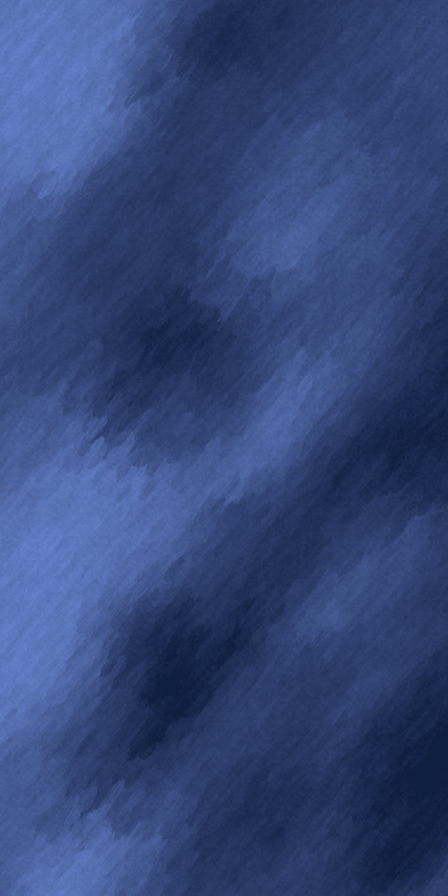
A Shadertoy shader for this background:

```glsl
// Draws a moody blue painted backdrop of slanted, ragged, layered brush strokes.

const float STROKE_ANGLE = 0.86;
const vec3 DEEP_NAVY  = vec3(0.06, 0.12, 0.25);
const vec3 SLATE_BLUE = vec3(0.20, 0.27, 0.46);
const vec3 PALE_BLUE  = vec3(0.38, 0.49, 0.77);

float hash(vec2 p) {
    return fract(sin(dot(p, vec2(127.1, 311.7))) * 43758.5453);
}

float valueNoise(vec2 p) {
    vec2 cell = floor(p);
    vec2 f = fract(p);
    f = f * f * (3.0 - 2.0 * f);
    float low  = mix(hash(cell), hash(cell + vec2(1, 0)), f.x);
    float high = mix(hash(cell + vec2(0, 1)), hash(cell + vec2(1, 1)), f.x);
    return mix(low, high, f.y);
}

float fbm(vec2 p) {
    float sum = 0.0, weight = 0.5;
    for (int i = 0; i < 4; i++) {
        sum += weight * valueNoise(p);
        p = p * 2.03 + 17.3;
        weight *= 0.5;
    }
    return sum;
}

// Canvas position to stroke frame: x runs along the strokes, y across.
vec2 toStroke(vec2 p, float angle) {
    float c = cos(angle), s = sin(angle);
    return vec2(c * p.x + s * p.y, c * p.y - s * p.x);
}

// Soft elongated patch of light or shade.
float patchAt(vec2 p, vec2 center, vec2 radius) {
    vec2 d = toStroke(p - center, STROKE_ANGLE) / radius;
    return exp(-dot(d, d));
}

// Raises contrast and rolls the lights off gently.
float gradeTone(float tone, float contrast) {
    tone = 0.44 + contrast * (tone - 0.47);
    float knee = max(tone - 0.8, 0.0);
    return min(tone, 0.8) + 0.18 * (1.0 - exp(-knee / 0.18));
}

// Broad tone of the painting: 0 is deep navy, 1 is pale blue.
float toneAt(vec2 p) {
    vec2 q = toStroke(p, STROKE_ANGLE);
    float cloud = fbm(q * vec2(3.5, 6.5) + 4.0) - 0.47;
    p += 0.09 * (vec2(valueNoise(q * 6.0), valueNoise(q * 6.0 + 31.0)) - 0.5);

    float tone = mix(0.58, 0.41, p.x) + 0.32 * cloud;
    // Lights
    tone += 0.46 * patchAt(p, vec2(0.12, 1.88), vec2(0.38, 0.25));
    tone += 0.48 * patchAt(p, vec2(0.07, 0.67), vec2(0.44, 0.20));
    tone += 0.42 * patchAt(p, vec2(0.15, 0.04), vec2(0.28, 0.15));
    tone += 0.20 * patchAt(p, vec2(0.62, 1.50), vec2(0.28, 0.10));
    tone += 0.26 * patchAt(p, vec2(0.63, 1.06), vec2(0.24, 0.10));
    tone += 0.20 * patchAt(p, vec2(0.76, 0.70), vec2(0.28, 0.10));
    tone += 0.18 * patchAt(p, vec2(0.78, 0.40), vec2(0.20, 0.05));
    // Shades
    tone -= 0.26 * patchAt(p, vec2(0.54, 1.88), vec2(0.30, 0.15));
    tone -= 0.14 * patchAt(p, vec2(0.20, 1.43), vec2(0.30, 0.12));
    tone -= 0.44 * patchAt(p, vec2(0.39, 1.21), vec2(0.20, 0.14));
    tone -= 0.25 * patchAt(p, vec2(0.92, 1.08), vec2(0.40, 0.17));
    tone -= 0.36 * patchAt(p, vec2(0.38, 0.45), vec2(0.36, 0.13));
    tone -= 0.28 * patchAt(p, vec2(0.56, 0.18), vec2(0.28, 0.12));
    tone -= 0.32 * patchAt(p, vec2(1.00, 0.28), vec2(0.38, 0.15));
    return gradeTone(tone, 1.28);
}

// Paints one layer of ragged dabs, each carrying tone dragged along the stroke.
float paintDabs(float tone, vec2 q, float angle, vec2 size, float seed) {
    vec2 grid = q / size;
    vec2 home = floor(grid);
    float ragged = 0.9 * (fbm(q * vec2(40.0, 80.0) + seed) - 0.47);
    float bristle = valueNoise(grid * vec2(1.3, 8.0) + seed);
    for (int y = -1; y <= 1; y++) {
        for (int x = -1; x <= 1; x++) {
            vec2 id = home + vec2(x, y);
            vec2 jitter = vec2(hash(id + seed), hash(id + seed + 57.0)) - 0.5;
            vec2 center = id + 0.5 + 0.6 * jitter;
            float shape = length((grid - center) / vec2(0.8, 0.7)) + ragged;
            float cover = 1.0 - smoothstep(0.7, 0.84, shape);
            float drag = 0.11 * (hash(id + seed + 23.0) - 0.5);
            float dabTone = toneAt(toStroke(center * size + vec2(drag, 0.0), -angle));
            dabTone += 0.09 * (hash(id + seed + 91.0) - 0.5);
            tone = mix(tone, dabTone, cover * mix(0.35, 0.95, bristle));
        }
    }
    return tone;
}

vec3 paintColor(float tone) {
    tone = clamp(tone, 0.0, 1.1);
    vec3 shade = mix(DEEP_NAVY, SLATE_BLUE, min(tone / 0.46, 1.0));
    return mix(shade, PALE_BLUE, max((tone - 0.46) / 0.54, 0.0));
}

void mainImage(out vec4 fragColor, in vec2 fragCoord) {
    vec2 p = fragCoord / iResolution.x;
    float tone = toneAt(p);

    // Coarse to fine strokes, each layer slightly turned
    for (int i = 0; i < 3; i++) {
        float layer = float(i);
        float angle = STROKE_ANGLE + 0.1 * (layer - 1.0);
        vec2 size = vec2(0.16, 0.065) * pow(0.58, layer);
        tone = paintDabs(tone, toStroke(p, angle), angle, size, 13.0 * layer + 5.0);
    }

    // Fine bristle marks and canvas tooth
    vec2 q = toStroke(p, STROKE_ANGLE);
    tone += 0.08 * (valueNoise(q * vec2(22.0, 110.0)) - 0.5);
    tone += 0.09 * (valueNoise(p * 190.0) - 0.5);

    fragColor = vec4(paintColor(tone), 1.0);
}
```
